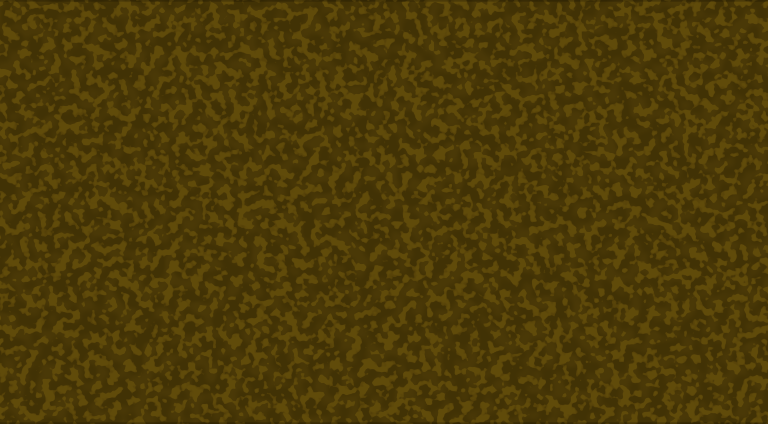
Write a Shadertoy shader that draws this texture.

```glsl
// Olive-brown camouflage grain: small ragged ochre flecks on a mottled dark ground.
// Two octaves of gradient noise are cut at a threshold with a soft edge;
// slower noise varies the fleck density and the tone of both layers.

#define FLECK_SCALE 47.0
#define FLECK_DETAIL 0.5
#define FLECK_CUT 0.08
#define EDGE_SOFTNESS 0.055
#define DENSITY_SHIFT 0.10
#define GROUND_SCALE 27.0
#define DARK_GROUND vec3(0.255, 0.195, 0.018)
#define PALE_GROUND vec3(0.290, 0.222, 0.028)
#define DIM_FLECK vec3(0.340, 0.260, 0.033)
#define BRIGHT_FLECK vec3(0.375, 0.293, 0.040)
#define BORDER_WIDTH 0.004
#define BORDER_SHADE 0.22

// Integer hash giving a random unit gradient for a lattice point
vec2 latticeGradient(vec2 cell) {
    uvec2 q = uvec2(ivec2(cell));
    uint h = q.x * 1597u + q.y * 51749u;
    h = (h ^ (h >> 15)) * 73939u;
    h = (h ^ (h >> 13)) * 83492u + q.x * 7919u;
    h ^= h >> 16;
    float angle = float(h & 65535u) / 65536.0 * 6.28319;
    return vec2(cos(angle), sin(angle));
}

float gradientNoise(vec2 p) {
    vec2 cell = floor(p);
    vec2 f = p - cell;
    vec2 w = f * f * f * (f * (f * 6.0 - 15.0) + 10.0);
    vec2 e = vec2(1.0, 0.0);
    float a = dot(latticeGradient(cell), f);
    float b = dot(latticeGradient(cell + e.xy), f - e.xy);
    float c = dot(latticeGradient(cell + e.yx), f - e.yx);
    float d = dot(latticeGradient(cell + e.xx), f - e.xx);
    return mix(mix(a, b, w.x), mix(c, d, w.x), w.y);
}

// Turn the lattice so that its axes do not show
vec2 turn(vec2 p, float angle) {
    float c = cos(angle), s = sin(angle);
    return vec2(c * p.x - s * p.y, s * p.x + c * p.y);
}

void mainImage(out vec4 fragColor, in vec2 fragCoord) {
    vec2 uv = fragCoord / iResolution.y;

    // Fleck field: coarse shapes roughened by a finer octave
    vec2 p = turn(uv, 0.5) * FLECK_SCALE + 140.0;
    float field = gradientNoise(p);
    field += FLECK_DETAIL * gradientNoise(turn(p, 1.1) * 1.9 + 31.0);
    field += DENSITY_SHIFT * gradientNoise(uv * 7.0 + 11.0);

    // Soft threshold, never sharper than one screen sample
    float soft = max(EDGE_SOFTNESS, 0.5 * fwidth(field));
    float fleck = smoothstep(FLECK_CUT - soft, FLECK_CUT + soft, field);

    // Mottled tones within each layer
    float mottle = gradientNoise(turn(uv, 0.9) * GROUND_SCALE + 70.0);
    vec3 ground = mix(DARK_GROUND, PALE_GROUND, smoothstep(-0.25, 0.4, mottle));
    vec3 ochre = mix(DIM_FLECK, BRIGHT_FLECK, smoothstep(0.05, 0.28, field + 0.2 * mottle));
    vec3 color = mix(ground, ochre, fleck);

    // Thin shaded line along the top and bottom edges
    float edgeDistance = min(uv.y, 1.0 - uv.y);
    color *= 1.0 - BORDER_SHADE * (1.0 - smoothstep(0.5 * BORDER_WIDTH, 1.5 * BORDER_WIDTH, edgeDistance));

    fragColor = vec4(color, 1.0);
}
```
